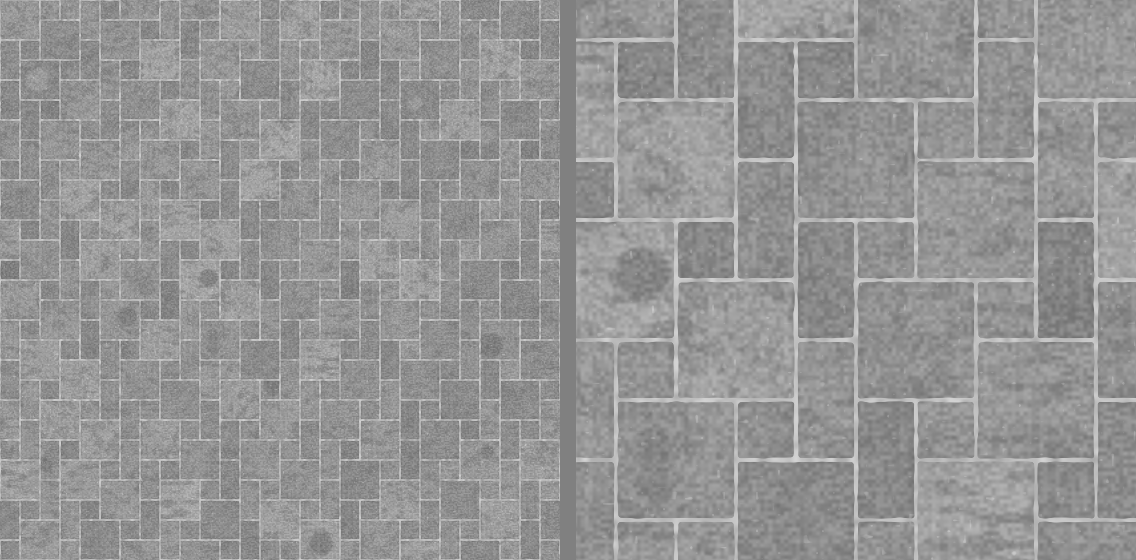
Left: the whole. Right: its middle third, enlarged.
Write a Shadertoy shader that draws this texture.

```glsl
// Grey concrete paving: squares, upright slabs and small setts with pale sandy joints.
#define UNITS 28.0        // sett widths across the canvas
#define JOINT 0.066       // joint width, in setts
#define CORNER 0.05       // corner radius of a stone, in setts
#define DARK 0.525        // darkest stone
#define LIGHT 0.645       // lightest stone
#define SAND 0.75         // joint filling
#define MOTTLE 0.085      // depth of the worn blotches
#define GRAIN 0.13        // strength of the fine grain
#define STAINS 0.07       // share of stones with a round stain

float hash(vec2 p) {
    return fract(sin(dot(p, vec2(127.1, 311.7))) * 43758.5453);
}

// Value noise that wraps after "period" cells across the canvas
float noise(vec2 uv, vec2 period) {
    vec2 p = uv * period, i = floor(p), f = fract(p);
    f = f * f * (3.0 - 2.0 * f);
    vec2 a = mod(i, period), b = mod(i + 1.0, period);
    return mix(mix(hash(a), hash(vec2(b.x, a.y)), f.x),
               mix(hash(vec2(a.x, b.y)), hash(b), f.x), f.y);
}

float blotches(vec2 uv) {
    return 0.4 * noise(uv, vec2(53.0, 67.0)) + 0.35 * noise(uv, vec2(131.0, 157.0))
         + 0.25 * noise(uv, vec2(263.0, 281.0));
}

float hasBit(int mask, int k) {
    return float((mask >> k) & 1);
}

// Finds the stone at p: the lattice of six stones repeats every 14 cells
void findStone(vec2 p, out vec2 corner, out vec2 size) {
    vec2 cell = floor(p);
    int k = int(mod(cell.x + 9.0 * cell.y + 3.0, 14.0) + 0.5);
    corner = cell - vec2(hasBit(0x2412, k), hasBit(0x3644, k));
    size = vec2(1.0 + hasBit(0x361B, k), 2.0 - hasBit(0x0120, k));
}

float roundedBox(vec2 p, vec2 halfSize, float radius) {
    vec2 q = abs(p) - halfSize + radius;
    return length(max(q, 0.0)) + min(max(q.x, q.y), 0.0) - radius;
}

void mainImage(out vec4 fragColor, in vec2 fragCoord) {
    vec2 uv = fragCoord / iResolution.xy;
    uv.y = 1.0 - uv.y;
    vec2 p = uv * UNITS;
    float pixel = UNITS / iResolution.y;

    vec2 corner, size;
    findStone(p, corner, size);
    vec2 id = mod(corner, UNITS);
    vec2 local = p - corner - 0.5 * size;

    // Tone of the stone: wide squares run lighter than the narrow pieces
    float wide = size.x - 1.0;
    float tone = hash(id + 3.7);
    tone = mix(0.65 * tone, 0.12 + 0.88 * tone, wide);
    float grey = mix(DARK, LIGHT, tone);

    // Worn blotches and sideways scuffs, strongest on light stones
    float wear = blotches(uv);
    float scuff = noise(uv, vec2(47.0, 190.0));
    float scuffed = step(0.65, hash(id + 9.1));
    wear = mix(wear, 0.5 * (wear + scuff), scuffed);
    grey -= MOTTLE * smoothstep(0.46, 0.68, wear) * (0.15 + 0.85 * tone);
    grey += 0.035 * (noise(uv, vec2(37.0)) - 0.4);

    // Occasional round stain, dark or pale
    vec2 center = (vec2(hash(id + 1.3), hash(id + 5.9)) - 0.5) * 0.5 * size;
    float radius = mix(0.32, 0.65, hash(id + 2.2));
    float edge = length(local - center) - radius + 0.25 * (wear - 0.5);
    float stain = (1.0 - smoothstep(-0.12, 0.08, edge)) * step(hash(id + 8.4), STAINS);
    grey = mix(grey, hash(id + 6.6) < 0.55 ? DARK - 0.05 : LIGHT - 0.02, 0.75 * stain);

    // Fine grain and sparse pale grit
    float grain = noise(uv, vec2(421.0)) - 0.5;
    float grit = smoothstep(0.87, 0.98, noise(uv + 0.37, vec2(307.0)));
    grey += GRAIN * grain + 0.09 * grit;

    // Joints with slightly crumbled edges and uneven sand
    float crumble = noise(uv, vec2(173.0)) - 0.5;
    float inset = 0.5 * JOINT * (1.0 + 0.7 * crumble);
    float d = roundedBox(local, 0.5 * size - inset, CORNER);
    float joint = smoothstep(-0.5 * pixel, 0.5 * pixel, d);
    float sand = SAND + 0.14 * (noise(uv, vec2(239.0)) - 0.5) + 0.06 * crumble;
    grey -= 0.02 * smoothstep(-0.12, 0.0, d);
    grey = mix(grey, sand, joint);

    fragColor = vec4(vec3(grey), 1.0);
}
```
